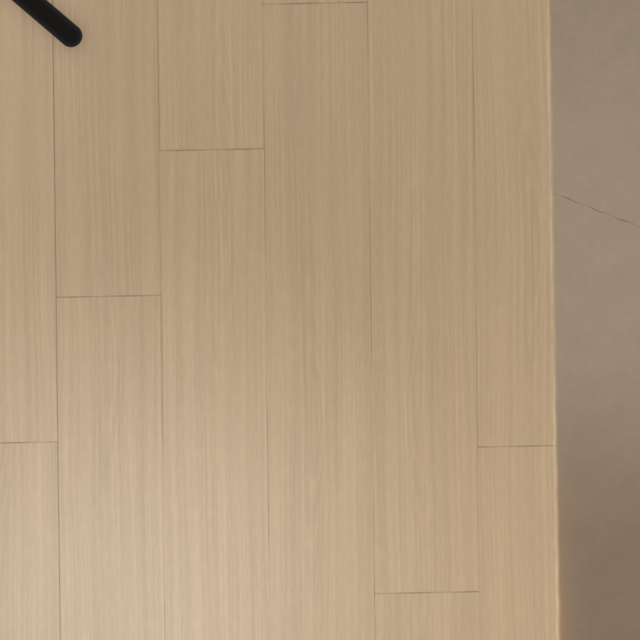
This texture is drawn by a Shadertoy shader. Its source:

```glsl
// Pale oak floor: staggered, slightly leaning planks with a concrete strip on
// the right and the end of a dark rod at the upper left. Grain is layered
// sines and narrow rings per board; mottling is cellular noise.

float hash(vec2 p) {
    return fract(sin(dot(p, vec2(127.1, 311.7))) * 4375.85);
}

// Distance to the nearest scattered point, about 0 to 1
float cells(vec2 p) {
    vec2 cell = floor(p);
    float nearest = 2.0;
    for (int j = -1; j <= 1; j++)
        for (int i = -1; i <= 1; i++) {
            vec2 c = cell + vec2(i, j);
            vec2 point = c + vec2(hash(c), hash(c + 37.0));
            nearest = min(nearest, length(p - point));
        }
    return nearest;
}

// Long, nearly straight streaks that fade in and out along the board
float streaks(vec2 p, float seed) {
    float sum = 0.0, freq = 75.0, amp = 0.26;
    p.x += 0.0022 * sin(p.y * 7.0 + seed * 30.0) + 0.0008 * sin(p.y * 19.0 + p.x * 60.0);
    for (int i = 0; i < 7; i++) {
        float k = float(i) + seed * 17.0;
        float fade = 0.5 + 0.5 * sin(p.y * (3.0 + 1.7 * float(i)) + p.x * 47.0 + k * 4.1);
        float bunch = 1.2 * sin(p.x * freq * 0.37 + k * 1.9);
        sum += amp * fade * sin(p.x * freq + bunch + k * 3.7);
        freq *= 1.5;
        amp *= 1.03;
    }
    return sum;
}

// Slim nested arches near the heart of a board
float arches(vec2 p, float seed) {
    float x = p.x * 15.0 + 0.08 * sin(p.y * 17.0 + seed * 40.0);
    float y = p.y - 0.15 - 0.7 * seed;
    float r = length(vec2(x, y * 1.3));
    float ring = sin(r * 50.0 + 1.2 * sin(p.y * 15.0 + seed * 20.0));
    return ring * smoothstep(0.65, 0.1, abs(x)) * smoothstep(0.6, 0.1, r);
}

float line(float d, float width, float soft) {
    return 1.0 - smoothstep(width - soft, width + soft, abs(d));
}

vec3 woodFloor(vec2 uv, float px) {
    // Boards lean slightly; their end joints climb by a fixed step
    float across = (uv.x - 0.094 + 0.012 * uv.y) / 0.164;
    float plank = floor(across);
    float local = (fract(across) - 0.5) * 0.164;
    float joint = mod(0.308 + 0.229 * (plank + 1.0), 1.15) + 0.02 * local;
    float seed = hash(vec2(plank + 9.0, step(joint, uv.y) + 3.0));

    // Light falls from the lower left and warms the lower right
    vec3 color = mix(vec3(0.68, 0.585, 0.47), vec3(0.735, 0.635, 0.51),
                     smoothstep(0.75, 0.05, uv.y));
    float glow = smoothstep(0.7, 0.05, length(uv * vec2(0.95, 1.0) - vec2(0.14, 0.02)));
    color += glow * vec3(0.075, 0.09, 0.105);
    color += 0.025 * smoothstep(0.25, 0.0, uv.x) * smoothstep(0.2, 0.8, uv.y);
    color *= 0.99 + 0.02 * seed;

    vec2 p = vec2(local, uv.y);
    float pores = cells(vec2(uv.x * 210.0, uv.y * 45.0)) - 0.5;
    float mottle = cells(vec2(uv.x * 36.0, uv.y * 5.0) + seed * 9.0) - 0.5;
    vec2 heart = vec2(0.05 * (seed - 0.5), 0.0);
    color *= 1.0 + 0.036 * streaks(p, seed) + 0.03 * pores + 0.02 * mottle
           + 0.014 * arches(p - heart, seed);

    // Faint broken seams, the leftmost one clearer, and darker end joints
    float soft = max(px, 0.0016);
    float index = floor(across + 0.5);
    float seam = line((abs(fract(across) - 0.5) - 0.5) * 0.164, 0.0008, soft);
    float wear = smoothstep(-0.6, 0.9, sin(uv.y * 13.0 + index * 2.4) + 0.5 * sin(uv.y * 41.0));
    float strength = mix(0.05 + 0.09 * wear, 0.2, line(index, 0.4, 0.1));
    color *= 1.0 - strength * seam;
    float gap = 0.16 + 0.06 * sin(uv.x * 70.0);
    color *= 1.0 - gap * line(uv.y - joint, 0.0009, soft);
    return color;
}

vec3 concrete(vec2 uv, float px) {
    vec3 color = mix(vec3(0.515, 0.445, 0.375), vec3(0.605, 0.54, 0.46),
                     smoothstep(0.1, 0.5, uv.y));
    color *= 1.0 - 0.05 * smoothstep(0.7, 1.0, uv.y);
    vec2 warped = uv + 0.02 * sin(uv.yx * vec2(31.0, 43.0));
    color *= 1.0 + 0.03 * (cells(warped * vec2(11.0, 20.0)) - 0.5)
                 + 0.025 * (cells(uv * 90.0) - 0.5);
    // Faint hairline crack, falling to the right
    float crack = uv.y - 0.697 + 0.39 * (uv.x - 0.868) + 0.0007 * sin(uv.x * 190.0);
    float strength = 0.14 + 0.08 * sin(uv.x * 150.0);
    return color * (1.0 - strength * line(crack, 0.0008, max(px, 0.0015)));
}

void mainImage(out vec4 fragColor, in vec2 fragCoord) {
    vec2 uv = fragCoord / iResolution.xy;
    float px = 1.0 / min(iResolution.x, iResolution.y);
    vec3 color = woodFloor(uv, px);

    // Concrete beyond the leaning floor edge, with a thin pale rim
    float edge = uv.x - 0.875 + 0.0155 * uv.y + 0.0004 * sin(uv.y * 90.0);
    float rim = 0.6 + 0.25 * sin(uv.y * 23.0) + 0.15 * sin(uv.y * 130.0);
    color += 0.07 * rim * line(edge + 0.004, 0.0018, max(px, 0.002));
    vec3 slab = concrete(uv, px);
    slab += vec3(0.1, 0.06, 0.02) * exp(-max(edge, 0.0) * 65.0) * smoothstep(0.4, 0.0, uv.y);
    color = mix(color, slab, smoothstep(-0.0015 - px, 0.0015 + px, edge));

    // Rounded dark rod with a faint contact shadow
    vec2 axis = vec2(0.075, -0.064);
    vec2 q = uv - vec2(0.036, 1.008);
    float rod = length(q - axis * clamp(dot(q, axis) / dot(axis, axis), -1.0, 1.0)) - 0.0175;
    color *= 1.0 - 0.12 * exp(-max(rod, 0.0) * 90.0);
    vec3 rodColor = vec3(0.1, 0.09, 0.09) + 0.05 * smoothstep(-0.01, 0.0, rod);
    color = mix(rodColor, color, smoothstep(-px, px, rod));

    fragColor = vec4(color, 1.0);
}
```
